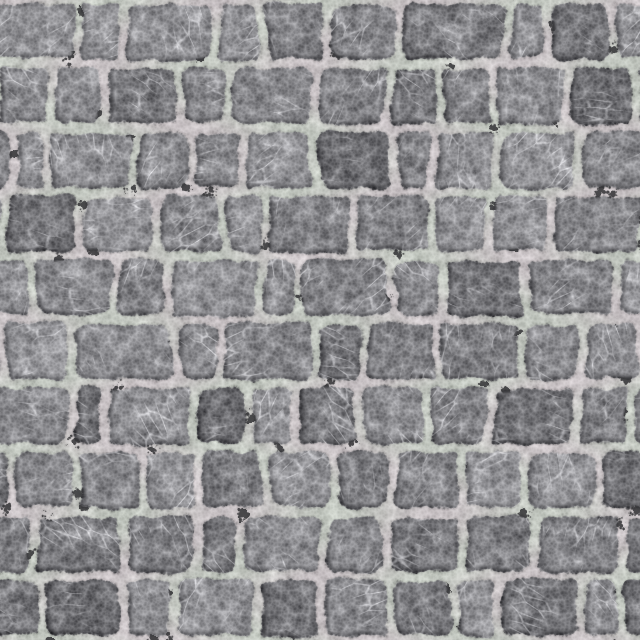
Write a Shadertoy shader that draws this texture.

```glsl
// Weathered grey sett paving: ten courses of uneven, roughly squared stones in pale mortar.
// Each stone is a rounded box between two jittered, tilted joints; cellular noise
// gives grain, veins and pits, and layered sines roughen the outlines.

const float ROWS = 10.0;
const float STONES_PER_ROW[10] = float[10](10., 9., 10., 10., 9., 9., 9., 10., 10., 9.);
const vec3 STONE_DARK = vec3(0.445, 0.445, 0.46);
const vec3 STONE_LIGHT = vec3(0.605, 0.605, 0.62);
const vec3 MORTAR_PINK = vec3(0.80, 0.775, 0.785);
const vec3 MORTAR_GREEN = vec3(0.775, 0.795, 0.765);
const vec3 PIT_COLOR = vec3(0.20, 0.20, 0.21);

float hash(vec2 p) {
    vec3 q = fract(p.xyx * vec3(0.1031, 0.1030, 0.0973));
    q += dot(q, q.yzx + 33.33);
    return fract((q.x + q.y) * q.z);
}

// Nearest distance, second distance and random id of the nearest cell
vec3 cellular(vec2 p) {
    vec2 cell = floor(p);
    vec3 best = vec3(9.0, 9.0, 0.0);
    for (int y = -1; y <= 1; y++)
    for (int x = -1; x <= 1; x++) {
        vec2 id = cell + vec2(x, y);
        vec2 seed = id + vec2(hash(id + 3.7), hash(id + 51.3));
        float d = length(seed - p);
        if (d < best.x) best = vec3(d, best.x, hash(id + 91.1));
        else best.y = min(best.y, d);
    }
    return best;
}

// Fine mineral grain, centred near zero
float grain(vec2 p) {
    float sum = 0.0, weight = 0.42, scale = 42.0;
    for (int i = 0; i < 3; i++) {
        sum += weight * (cellular(p * scale + float(i) * 7.3).x - 0.47);
        weight *= 0.85;
        scale *= 2.1;
    }
    return sum;
}

vec2 wobble(vec2 p) {
    return 0.0016 * sin(p.yx * vec2(71.0, 83.0) + 2.0 * sin(p * 47.0))
         + 0.0009 * sin(p.yx * vec2(167.0, 149.0) + 3.0 * sin(p * 93.0));
}

// Position of a vertical joint in stone units; y runs from -0.5 to 0.5 in the row
float joint(float index, float row, float count, float y) {
    vec2 key = vec2(mod(index, count), row);
    return index + 0.6 * (hash(key + 11.0) - 0.5) + 0.22 * y * (hash(key + 29.0) - 0.5);
}

float roundedBox(vec2 p, vec2 halfSize, float radius) {
    vec2 q = abs(p) - halfSize + radius;
    return length(max(q, 0.0)) + min(max(q.x, q.y), 0.0) - radius;
}

// Signed distance to the nearest stone and that stone's random id
vec2 paving(vec2 p) {
    float course = floor(p.y * ROWS);
    float row = mod(course, ROWS);
    float y = p.y * ROWS - course - 0.5;
    float count = STONES_PER_ROW[int(row)];
    float x = p.x * count + hash(vec2(row, 5.0));
    vec2 nearest = vec2(1.0, 0.0);
    for (int i = -1; i <= 1; i++) {
        float index = floor(x) + float(i);
        vec2 key = vec2(mod(index, count), row);
        float left = joint(index, row, count, y);
        float right = joint(index + 1.0, row, count, y);
        float gap = mix(0.005, 0.0085, hash(key + 41.0));
        vec2 halfSize = vec2(0.5 * (right - left) / count - gap, mix(0.041, 0.0445, hash(key + 57.0)));
        vec2 offset = vec2((x - 0.5 * (left + right)) / count, y / ROWS + 0.004 * (hash(key + 63.0) - 0.5));
        float radius = min(mix(0.006, 0.017, hash(key + 71.0)), halfSize.x);
        float d = roundedBox(offset, halfSize, radius);
        if (d < nearest.x) nearest = vec2(d, hash(key + 83.0));
    }
    return nearest;
}

// Pale broken scratches running at a random angle on each stone
float veins(vec2 p, float id) {
    float angle = 6.283 * id;
    mat2 turn = mat2(cos(angle), sin(angle), -sin(angle), cos(angle));
    vec3 cells = cellular(turn * p * vec2(28.0, 70.0));
    float patches = smoothstep(0.35, 0.8, cellular(p * 17.0 + 4.0).x);
    return patches * (1.0 - smoothstep(0.0, 0.22, cells.y - cells.x));
}

void mainImage(out vec4 fragColor, in vec2 fragCoord) {
    vec2 uv = fragCoord / iResolution.xy;
    vec2 p = uv + wobble(uv);
    float speckle = grain(uv);
    vec2 stone = paving(p);
    float d = stone.x + 0.007 * speckle;

    // Relief, lit from the upper right
    float slope = (paving(p + vec2(0.002)).x - stone.x) / 0.0028;
    float rim = exp(-pow((d + 0.003) / 0.0035, 2.0));

    // Stone face
    float mottling = cellular(uv * 23.0 + stone.y * 30.0).x - 0.45;
    vec3 face = mix(STONE_DARK, STONE_LIGHT, sqrt(stone.y));
    face += 0.48 * speckle + 0.10 * mottling + 0.17 * veins(uv, stone.y);
    face += rim * (0.07 * clamp(slope, -1.0, 1.0) - 0.08);

    // Mortar, shaded beside the stones
    float tint = 0.5 + 0.5 * sin(uv.x * 19.0 + 2.0 * sin(uv.y * 23.0));
    vec3 mortar = mix(MORTAR_PINK, MORTAR_GREEN, tint) + 0.26 * speckle;
    mortar -= 0.07 * (1.0 - smoothstep(0.0, 0.005, d));

    float softness = max(0.0018, 0.75 / iResolution.y);
    vec3 color = mix(face, mortar, smoothstep(-softness, softness, d));

    // Sparse dark pits along the joints
    vec3 pit = cellular(p * 38.0);
    float hole = step(0.93, pit.z) * (1.0 - smoothstep(0.12, 0.3, pit.x + speckle));
    color = mix(color, PIT_COLOR, 0.85 * hole * smoothstep(-0.006, -0.001, d));

    fragColor = vec4(clamp(color, 0.0, 1.0), 1.0);
}
```
